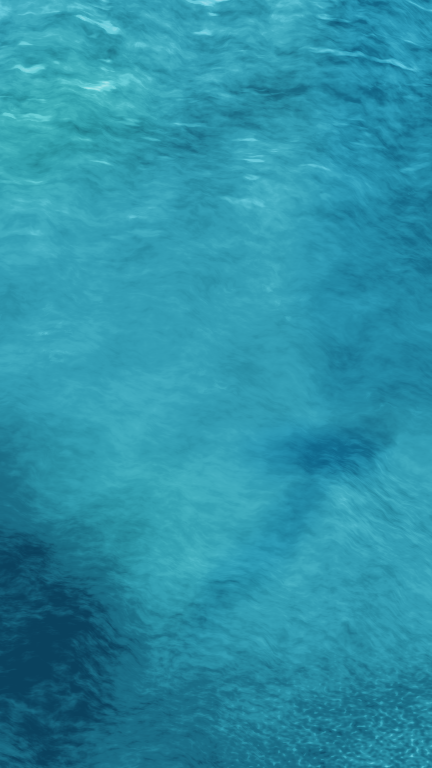
Write a Shadertoy shader that draws this texture.

```glsl
const vec3 DEEP  = vec3(0.04, 0.26, 0.37);
const vec3 DIM   = vec3(0.10, 0.43, 0.53);
const vec3 MID   = vec3(0.16, 0.56, 0.65);
const vec3 BASE  = vec3(0.20, 0.62, 0.71);
const vec3 LIGHT = vec3(0.25, 0.67, 0.75);
const vec3 FOAM  = vec3(0.40, 0.79, 0.86);
const vec3 GLINT = vec3(0.78, 0.93, 0.97);
const vec3 BLUE_SHIFT  = vec3(-0.04, -0.02, 0.02);
const vec3 GREEN_SHIFT = vec3(0.0, 0.02, -0.02);

const float BASE_TONE = 0.66;
const float CLOUD_GAIN = 0.30;
const float WARP = 0.06;
const vec2 WAVE_SCALE = vec2(13.0, 42.0);
const vec2 RIPPLE_SCALE = vec2(30.0, 95.0);
const vec2 GRAIN_SCALE = vec2(70.0, 130.0);
const vec2 SPARKLE_SCALE = vec2(150.0, 230.0);

vec2 gradient(vec2 cell) {
    vec3 h = fract(cell.xyx * vec3(0.1031, 0.1030, 0.0973));
    h += dot(h, h.yzx + 33.33);
    float angle = 6.2832 * fract((h.x + h.y) * h.z);
    return vec2(cos(angle), sin(angle));
}

float gradientNoise(vec2 p) {
    vec2 i = floor(p), f = fract(p);
    vec2 w = f * f * f * (f * (f * 6.0 - 15.0) + 10.0);
    vec2 e = vec2(0.0, 1.0);
    float a = dot(gradient(i), f);
    float b = dot(gradient(i + e.yx), f - e.yx);
    float c = dot(gradient(i + e.xy), f - e.xy);
    float d = dot(gradient(i + e.yy), f - e.yy);
    return mix(mix(a, b, w.x), mix(c, d, w.x), w.y);
}

float fbm(vec2 p) {
    float sum = 0.0, gain = 0.6;
    for (int i = 0; i < 5; i++) {
        sum += gain * gradientNoise(p);
        p = mat2(1.6, 1.2, -1.2, 1.6) * p + 7.3;
        gain *= 0.5;
    }
    return sum;
}

// Octaves that keep their direction, for long strokes
float strokes(vec2 p) {
    return gradientNoise(p) + 0.6 * gradientNoise(p * 2.1 + 9.0) + 0.35 * gradientNoise(p * 4.3 + 23.0);
}

vec2 rotate(vec2 p, float angle) {
    float c = cos(angle), s = sin(angle);
    return vec2(c * p.x + s * p.y, c * p.y - s * p.x);
}

// Tilted ellipse; softness widens its edge relative to its radius
float patchMask(vec2 p, vec2 centre, vec2 radii, float angle, float softness) {
    float d = length(rotate(p - centre, angle) / radii);
    return 1.0 - smoothstep(1.0 - softness, 1.0 + softness, d);
}

vec3 waterColour(float tone) {
    vec3 c = mix(DEEP, DIM, smoothstep(0.0, 0.30, tone));
    c = mix(c, MID, smoothstep(0.28, 0.54, tone));
    c = mix(c, BASE, smoothstep(0.50, 0.66, tone));
    c = mix(c, LIGHT, smoothstep(0.64, 0.78, tone));
    c = mix(c, FOAM, smoothstep(0.76, 1.02, tone));
    return mix(c, GLINT, smoothstep(1.02, 1.5, tone));
}

void mainImage(out vec4 fragColor, in vec2 fragCoord) {
    vec2 uv = fragCoord / iResolution.xy;
    vec2 p = fragCoord / iResolution.y;
    vec2 drift = vec2(fbm(p * 6.0 + 3.0), fbm(p * 6.0 + 41.0));
    vec2 q = p + WARP * drift;

    // Light and dark shapes below the surface
    float cloud = fbm(rotate(q, 0.3) * vec2(6.0, 11.0) + 12.0);
    float tone = BASE_TONE + CLOUD_GAIN * cloud;
    float cornerShade = patchMask(q, vec2(0.0, 0.19), vec2(0.17, 0.21), 0.25, 0.65);
    float bottomShade = (1.0 - smoothstep(0.03, 0.30, q.y)) * (1.0 - 0.35 * uv.x);
    float core = patchMask(q, vec2(0.41, 0.41), vec2(0.075, 0.05), 0.1, 0.7);
    float tail = patchMask(q, vec2(0.36, 0.31), vec2(0.13, 0.028), 1.0, 0.8);
    float channel = smoothstep(0.36, 0.46, q.x) * smoothstep(0.40, 0.52, q.y);
    channel *= 1.0 - 0.3 * smoothstep(0.60, 0.85, q.y);
    float topBand = patchMask(q, vec2(0.23, 0.84), vec2(0.20, 0.05), 0.35, 0.8);
    float rightPatch = patchMask(q, vec2(0.48, 0.35), vec2(0.08, 0.075), -0.5, 0.35);
    float leftPatch = patchMask(q, vec2(0.21, 0.32), vec2(0.14, 0.09), -0.6, 0.8);
    float greenPatch = patchMask(q, vec2(0.06, 0.84), vec2(0.13, 0.10), 0.4, 0.8);
    float corner = 0.54 * cornerShade, bottom = 0.40 * bottomShade;
    tone -= max(corner, bottom) + 0.3 * min(corner, bottom) + 0.18 * topBand;
    tone -= 0.30 * max(core, 0.6 * tail) + 0.19 * channel;
    tone += 0.08 * rightPatch + 0.08 * leftPatch + 0.07 * greenPatch;

    // Long waves gather toward the top, some breaking into bright crests
    float far = smoothstep(0.55, 1.0, uv.y);
    vec2 waveP = rotate(p + 0.035 * drift, -0.1) * WAVE_SCALE;
    float waves = strokes(waveP);
    float crests = smoothstep(0.28, 0.75, strokes(waveP * vec2(1.1, 1.4) + 31.0));
    tone += (0.05 + 0.24 * far) * waves + (0.03 + 0.42 * far) * crests;
    tone += 0.05 * far * (1.0 - uv.x);

    // Fine ripples, strongest at the lower left and on the pale patch
    vec2 bend = vec2(0.0, 0.25 * (p.x - 0.2) * (p.x - 0.2));
    vec2 rippleP = rotate(p + bend + 0.05 * drift, -0.3) * RIPPLE_SCALE;
    float near = 1.0 - smoothstep(0.15, 0.45, uv.y);
    float ripples = strokes(rippleP);
    tone += (0.07 + 0.09 * near + 0.12 * rightPatch + 0.11 * far) * ripples;

    // Surface grain and scattered pale flecks
    float grain = strokes((p + 0.02 * drift) * GRAIN_SCALE + 50.0);
    tone += (0.05 + 0.06 * far + 0.04 * near) * grain;
    float fleckArea = smoothstep(0.05, 0.35, fbm(p * vec2(7.0, 11.0) + 80.0));
    float flecks = smoothstep(0.1, 0.45, fbm(q * vec2(32.0, 55.0) + 15.0));
    tone += 0.20 * flecks * fleckArea * smoothstep(0.3, 0.5, uv.y);

    // Spray at the lower right
    float spray = smoothstep(0.20, 0.0, uv.y) * smoothstep(0.25, 1.0, uv.x);
    float sparkle = gradientNoise(p * SPARKLE_SCALE);
    tone += spray * (0.30 * sparkle + 0.35 * smoothstep(0.2, 0.6, sparkle));

    vec3 colour = waterColour(tone);
    float blueness = max(max(core, 0.6 * tail), channel * (0.5 + 0.5 * far));
    colour += BLUE_SHIFT * blueness + GREEN_SHIFT * max(greenPatch, 0.5 * leftPatch);
    fragColor = vec4(clamp(colour, 0.0, 1.0), 1.0);
}
```
